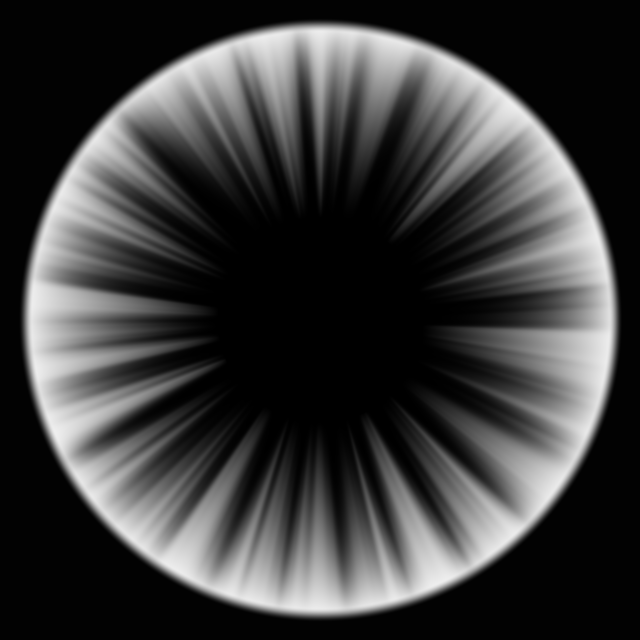
This background is drawn by a WebGL 1 fragment shader. Its source:

```glsl
precision highp float;

uniform vec2 u_resolution;

const float TAU = 6.2831853;
const vec2 CENTRE = vec2(0.501, 0.5);
const float RIM_RADIUS = 0.461;
const float RIM_SOFTNESS = 0.011;
const float CORE_RADIUS = 0.16;
const float FALLOFF = 2.1;
const float PEAK = 0.96;
const float BACKDROP = 0.008;

// Broad dark rays: count, starting angle and uneven spacing in radians
const float RAY_COUNT = 27.0;
const float RAY_START = -0.035;
const vec2 RAY_WARP = vec2(0.026, 0.061);
const float RAY_DEPTH = 1.1;

// Finer fibres: cells around the circle and strength of each layer
const vec3 FIBRE_CELLS = vec3(48.0, 112.0, 220.0);
const vec3 FIBRE_DEPTH = vec3(1.2, 1.1, 0.75);

float hash(float n) {
    n = fract(n * 0.1031);
    n *= n + 33.33;
    n *= n + n;
    return fract(n);
}

// Smooth noise that closes seamlessly after one turn
float ringNoise(float turn, float cells, float seed) {
    float x = turn * cells;
    float cell = floor(x);
    float blend = smoothstep(0.0, 1.0, x - cell);
    float a = hash(mod(cell, cells) + seed);
    float b = hash(mod(cell + 1.0, cells) + seed);
    return mix(a, b, blend) - 0.5;
}

// Positive values darken a direction, negative values brighten it
float streaks(float angle) {
    float warp = dot(RAY_WARP, vec2(cos(angle), sin(angle)));
    float ray = 0.5 + 0.5 * cos(RAY_COUNT * (angle - RAY_START - warp));
    float turn = fract(angle / TAU);
    vec3 fibres = vec3(
        ringNoise(turn, FIBRE_CELLS.x, 17.0),
        ringNoise(turn, FIBRE_CELLS.y, 131.0),
        ringNoise(turn, FIBRE_CELLS.z, 397.0));
    return RAY_DEPTH * (ray * ray - 0.375) + dot(FIBRE_DEPTH, fibres);
}

void main() {
    vec2 p = (gl_FragCoord.xy - 0.5 * u_resolution)
        / min(u_resolution.x, u_resolution.y) + 0.5 - CENTRE;
    float radius = length(p);
    float angle = atan(p.y, p.x + 1e-6);

    // Radial glow whose falloff changes with direction
    float rise = clamp((radius - CORE_RADIUS) / (RIM_RADIUS - CORE_RADIUS), 0.0, 1.0);
    float glow = PEAK * pow(max(rise, 1e-4), FALLOFF * exp2(streaks(angle)));

    // Soft outer edge
    float outside = smoothstep(RIM_RADIUS - RIM_SOFTNESS, RIM_RADIUS + RIM_SOFTNESS, radius);
    gl_FragColor = vec4(vec3(mix(glow, BACKDROP, outside)), 1.0);
}
```
